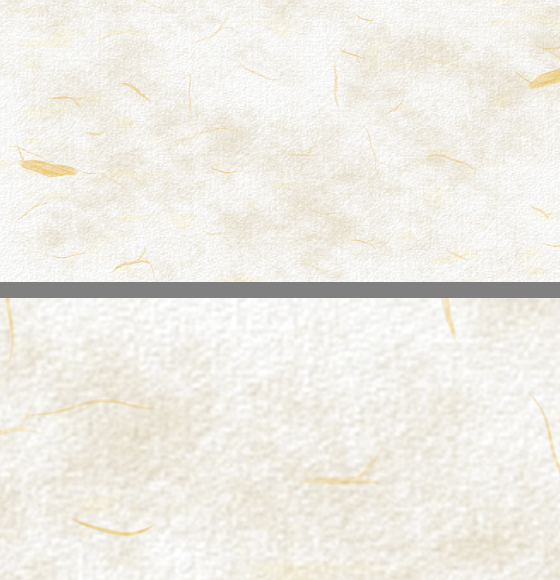
Top, the full canvas; bottom, a detail of the centre.
A Shadertoy shader for this texture:

```glsl
// Pale handmade paper with cloudy beige mottling, fine tooth and golden plant fibres.

float hash(vec2 p) {
    return fract(sin(dot(p, vec2(127.1, 311.7))) * 43758.5453);
}

float noise(vec2 p) {
    vec2 cell = floor(p), f = fract(p);
    f = f * f * (3.0 - 2.0 * f);
    return mix(mix(hash(cell), hash(cell + vec2(1, 0)), f.x),
               mix(hash(cell + vec2(0, 1)), hash(cell + vec2(1, 1)), f.x), f.y);
}

float fbm(vec2 p) {
    float sum = 0.0, amp = 0.5;
    for (int i = 0; i < 6; i++) {
        sum += amp * noise(p);
        p = mat2(1.6, 1.2, -1.2, 1.6) * p + 7.3;
        amp *= 0.6;
    }
    return sum / 1.19;
}

vec2 rotate(vec2 p, float angle) {
    float c = cos(angle), s = sin(angle);
    return vec2(c * p.x + s * p.y, c * p.y - s * p.x);
}

// Tapered, bent stroke lying along x; returns its coverage
float strand(vec2 q, float halfLen, float bend, float width) {
    float t = q.x / halfLen;
    float y = q.y - bend * halfLen * t * t - 0.003 * sin(q.x * 60.0 + bend * 40.0);
    y = abs(y) / sqrt(1.0 + 4.0 * bend * bend * t * t);
    float w = width * (1.0 - 0.8 * t * t);
    float soft = 0.001 + 0.5 / iResolution.y;
    return (1.0 - smoothstep(w - soft, w + soft, y)) * smoothstep(1.0, 0.75, abs(t));
}

// Thin fibres, sometimes forked, scattered one per jittered cell
float fibres(vec2 p) {
    float cover = 0.0;
    for (int i = 0; i < 40; i++) {
        vec2 id = vec2(i % 8, i / 8);
        vec2 centre = (id + vec2(hash(id + 3.1), hash(id + 8.7))) * vec2(0.25, 0.2);
        vec2 d = p - centre;
        if (dot(d, d) > 0.05) continue;
        float turn = hash(id + 15.3) - 0.5;
        float angle = turn * (hash(id + 21.9) > 0.6 ? 3.0 : 1.0) - 0.08;
        float halfLen = mix(0.04, 0.105, hash(id + 31.4));
        float bend = (hash(id + 44.2) - 0.5) * 0.8;
        float width = mix(0.0018, 0.0052, pow(hash(id + 52.6), 2.0));
        float strength = mix(0.2, 1.0, pow(hash(id + 67.5), 1.2));
        vec2 q = rotate(d, angle);
        float line = strand(q, halfLen, bend, width);
        if (hash(id + 73.8) > 0.55) {
            float side = bend > 0.0 ? -0.8 : 0.8;
            vec2 fork = rotate(q - vec2(0.4, bend * 0.16) * halfLen, side);
            fork.x -= 0.32 * halfLen;
            line = max(line, 0.8 * strand(fork, 0.4 * halfLen, -bend, width * 0.7));
        }
        float wear = 0.5 + 0.7 * noise(q * vec2(60.0, 220.0) + id * 9.0);
        cover = max(cover, line * strength * wear);
    }
    return min(cover, 1.0);
}

// Two broad bark slivers with streaks and a trailing hair
float slivers(vec2 p) {
    float cover = 0.0;
    for (int i = 0; i < 2; i++) {
        float k = float(i);
        vec2 q = rotate(p - vec2(0.17 + 1.8 * k, 0.40 + 0.33 * k), mix(-0.17, 0.42, k));
        float streak = noise(vec2(q.x * 22.0, q.y * 260.0 + q.x * 35.0) + k * 5.0);
        float body = strand(q, 0.115, 0.1, 0.023) * mix(0.45, 1.0, streak);
        float hair = strand(rotate(q + vec2(0.095, -0.025), -0.75), 0.06, 0.25, 0.0025);
        float tail = strand(q - vec2(0.13, 0.012), 0.06, 0.1, 0.0014) * 0.6;
        cover = max(cover, max(body, max(hair * 0.75, tail)));
    }
    return cover;
}

void mainImage(out vec4 fragColor, in vec2 fragCoord) {
    vec2 p = fragCoord / iResolution.y;

    // Cloudy pulp, broken up into granular specks
    float cloud = fbm(p * vec2(4.5, 6.0) + 4.0);
    float mottle = fbm(p * vec2(20.0, 30.0) + 31.0);
    float speck = noise(p * vec2(130.0, 170.0) + 77.0);
    float tint = smoothstep(0.37, 0.82, cloud * 0.56 + mottle * 0.3 + speck * 0.14);
    vec3 color = mix(vec3(0.972, 0.972, 0.968), vec3(0.905, 0.878, 0.805), tint);

    // Pale yellow flecks buried under the surface
    float fleck = smoothstep(0.74, 0.98, noise(p * vec2(9.0, 26.0) + 12.0)) * mottle;
    color = mix(color, vec3(0.97, 0.93, 0.72), 0.5 * fleck);

    // Golden fibres
    vec3 gold = mix(vec3(0.93, 0.75, 0.34), vec3(0.91, 0.79, 0.48), mottle);
    color = mix(color, gold, 0.9 * max(fibres(p), slivers(p)));

    // Paper tooth lit from the upper left
    vec2 g = p * vec2(165.0, 190.0);
    float relief = noise(g) - noise(g + vec2(-0.7, 0.8));
    float pits = noise(p * 247.0 + 50.0) - 0.5;
    color += (0.052 * relief + 0.036 * pits) * vec3(0.92, 1.0, 1.15);

    fragColor = vec4(clamp(color, 0.0, 1.0), 1.0);
}
```
